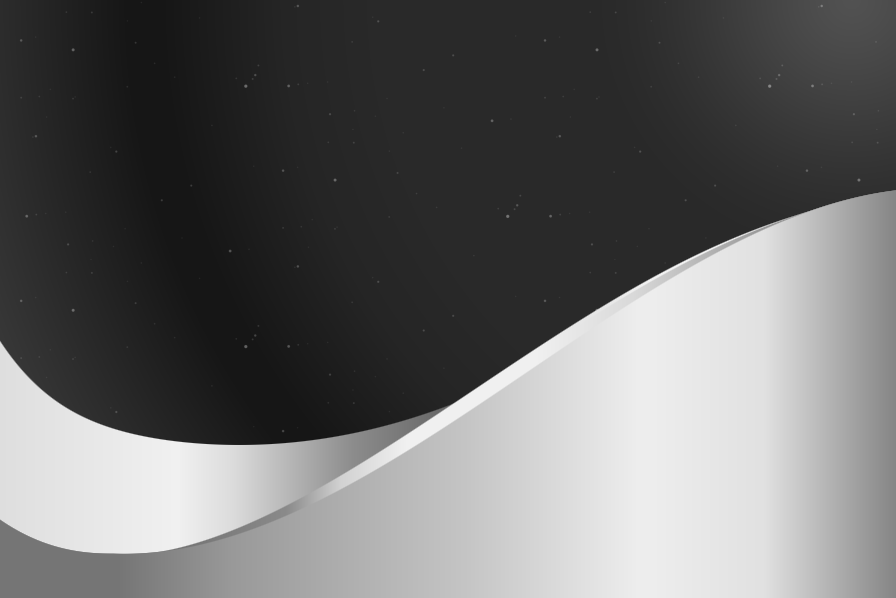
This background is drawn by a Shadertoy shader. Its source:

```glsl
// Dark speckled backdrop above two sweeping metallic panels joined by a thin ribbon.

#define GLOW_CENTER vec2(1.426, 1.0)
#define RIBBON_START 0.2637
#define RIBBON_SPAN 1.0938
#define RIBBON_WIDTH 0.0303
#define SPECK_TILE vec2(0.4385, 0.4355)
#define SPECK_COUNT 44
#define SPECK_LIGHT 0.30

// Linear gradient stop: moves from value to target while x goes from a to b.
float stop(float value, float target, float a, float b, float x) {
    return mix(value, target, clamp((x - a) / (b - a), 0.0, 1.0));
}

// Antialiased coverage of the region where d is positive.
float cover(float d) {
    return clamp(0.5 + d / max(fwidth(d), 1e-5), 0.0, 1.0);
}

vec3 hash3(float n) {
    return fract(sin(n * vec3(12.99, 78.23, 37.72) + 1.7) * 4375.85);
}

// Upper edge of the rear panel.
float rearEdge(float x) {
    float d = 0.4004 - min(x, 0.9);
    return 0.2559 + 0.5376 * d * d + 0.0879 * pow(max(d, 0.0) / 0.4004, 5.0);
}

// Upper edge of the front panel: a dip on the left, then a long S-shaped rise.
float frontEdge(float x) {
    float t = clamp((x - 0.1895) / 1.3105, 0.0, 1.0);
    float u = 1.0 - t;
    float rise = 0.6074 * t * t * (3.0 - 2.0 * t) - 0.156 * t * t * u - 0.049 * t * u * u;
    float dip = 0.0566 * pow(max(0.1895 - x, 0.0) / 0.1895, 2.3);
    return 0.0742 + rise + dip;
}

float ribbonWidth(float x) {
    float s = clamp((x - RIBBON_START) / RIBBON_SPAN, 0.0, 1.0);
    return RIBBON_WIDTH * pow(4.0 * s * (1.0 - s), 1.3);
}

// Faint specks repeated on a staggered grid.
float specks(vec2 p) {
    vec2 q = vec2(p.x, 1.0 - p.y) / SPECK_TILE;
    q.y -= 0.5 * floor(q.x);
    q = fract(q);
    float pixel = 1.0 / iResolution.y;
    float light = 0.0;
    for (int i = 0; i < SPECK_COUNT; i++) {
        vec3 h = hash3(float(i) + 1.0);
        vec2 offset = (abs(q - h.xy) - 0.04 * 0.0) * SPECK_TILE;
        float radius = mix(0.0006, 0.0022, h.z * h.z * h.z);
        float strength = mix(0.2, 1.0, h.z * h.z * h.z);
        light += strength * (1.0 - smoothstep(radius - 0.5 * pixel, radius + pixel, length(offset)));
    }
    return SPECK_LIGHT * min(light, 1.0);
}

// Radial backdrop: corner glow, flat charcoal, dark ring, lighter left side.
float backdrop(vec2 p) {
    float r = length(p - GLOW_CENTER);
    float v = mix(0.335, 0.16, smoothstep(-0.1, 0.46, r));
    v = stop(v, 0.145, 0.80, 0.95, r);
    v = stop(v, 0.085, 0.95, 1.16, r);
    v = stop(v, 0.085, 1.16, 1.21, r);
    return stop(v, 0.215, 1.21, 1.53, r);
}

float rearShade(float x) {
    float v = stop(0.87, 0.94, 0.0, 0.29, x);
    v = stop(v, 0.86, 0.30, 0.39, x);
    v = stop(v, 0.55, 0.39, 0.59, x);
    return stop(v, 0.39, 0.59, 0.76, x);
}

float ribbonShade(float x) {
    float v = stop(0.44, 0.54, 0.27, 0.48, x);
    v = stop(v, 0.82, 0.48, 0.57, x);
    v = stop(v, 0.94, 0.57, 0.68, x);
    v = stop(v, 0.85, 0.90, 1.06, x);
    return stop(v, 0.50, 1.06, 1.36, x);
}

float frontShade(float x) {
    float v = stop(0.46, 0.60, 0.20, 0.39, x);
    v = stop(v, 0.77, 0.39, 0.78, x);
    v = stop(v, 0.93, 0.78, 1.07, x);
    v = stop(v, 0.88, 1.09, 1.28, x);
    return stop(v, 0.52, 1.28, 1.50, x);
}

void mainImage(out vec4 fragColor, in vec2 fragCoord) {
    // Canvas is 1.5 wide and 1 high.
    vec2 p = fragCoord / iResolution.xy * vec2(1.5, 1.0);
    float front = frontEdge(p.x);
    float width = ribbonWidth(p.x);
    float ribbonTop = front + width;

    float shade = backdrop(p) + specks(p);
    shade = mix(shade, rearShade(p.x), cover(rearEdge(p.x) - p.y));

    // Ribbon with a bright rim along its right half.
    float rim = cover(p.y - ribbonTop + 0.25 * width) * smoothstep(0.95, 1.1, p.x);
    float ribbon = mix(ribbonShade(p.x), 0.95, rim);
    shade = mix(shade, ribbon, cover(ribbonTop - p.y));

    shade = mix(shade, frontShade(p.x), cover(front - p.y));
    fragColor = vec4(vec3(shade), 1.0);
}
```
